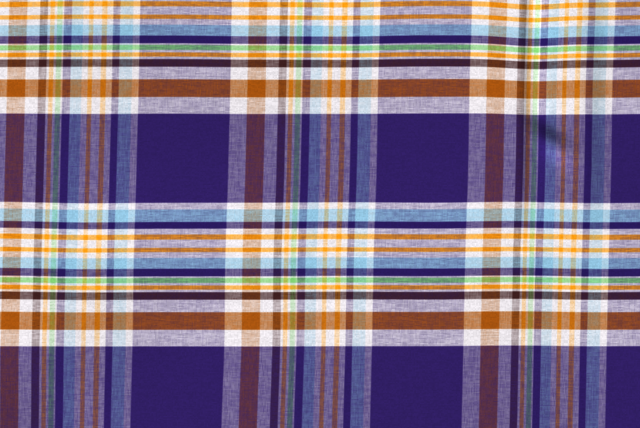
This texture is drawn by a WebGL 2 fragment shader. Its source:

```glsl
#version 300 es
precision highp float;

uniform vec2 u_resolution;
out vec4 outColor;

const int STRIPES = 20;
const float SETT = 278.0;      // thread count of one repeat
const float HALF_FIELD = 53.0; // half of the wide plain field
const vec2 REPEAT = vec2(0.5605, 0.543);
const vec2 FIRST_STRIPE = vec2(0.533, 0.191);

const int PURPLE = 0, WHITE = 1, RUST = 2, COCOA = 3;
const int ORANGE = 4, GREEN = 5, NAVY = 6, BLUE = 7;

const vec3 YARN[8] = vec3[8](
    vec3(0.19, 0.12, 0.39), vec3(0.93, 0.91, 0.93),
    vec3(0.66, 0.33, 0.06), vec3(0.24, 0.12, 0.12),
    vec3(1.00, 0.62, 0.07), vec3(0.50, 0.82, 0.45),
    vec3(0.15, 0.09, 0.35), vec3(0.57, 0.77, 0.88));

// Yarn of each stripe and its width in threads
const int ORDER[STRIPES] = int[STRIPES](
    WHITE, RUST, WHITE, COCOA, WHITE, ORANGE, WHITE, GREEN, WHITE, NAVY,
    BLUE, WHITE, ORANGE, WHITE, ORANGE, WHITE, NAVY, BLUE, WHITE, PURPLE);
const float WIDTH[STRIPES] = float[STRIPES](
    20.0, 21.0, 15.0, 9.0, 3.0, 5.0, 3.0, 6.0, 2.0, 9.0,
    13.0, 7.0, 5.0, 10.0, 6.0, 7.0, 8.0, 15.0, 8.0, 53.0);

float hash(vec2 p) {
    vec3 q = fract(vec3(p.xyx) * 0.1031);
    q += dot(q, q.yzx + 33.33);
    return fract((q.x + q.y) * q.z);
}

float noise(vec2 p) {
    vec2 i = floor(p), f = fract(p);
    f = f * f * (3.0 - 2.0 * f);
    return mix(mix(hash(i), hash(i + vec2(1.0, 0.0)), f.x),
               mix(hash(i + vec2(0.0, 1.0)), hash(i + 1.0), f.x), f.y);
}

float bump(float x, float centre, float width) {
    float d = (x - centre) / width;
    return exp(-d * d);
}

// Stripe colour along one axis, where phase counts whole repeats
vec3 stripes(float phase, float blur) {
    float t = fract(phase + HALF_FIELD / SETT) * SETT;
    float edge = HALF_FIELD;
    vec3 colour = YARN[PURPLE];
    for (int i = 0; i < STRIPES; i++) {
        colour = mix(colour, YARN[ORDER[i]], smoothstep(edge - blur, edge + blur, t));
        edge += WIDTH[i];
    }
    return colour;
}

// Slant, slack and the gathered fold on the right
vec2 drape(vec2 p) {
    vec2 q = p;
    q.x -= 0.023 * (p.y - 0.63);
    q.x += 0.012 * smoothstep(1.16, 1.36, p.x);
    q.x += 0.003 * (noise(p * vec2(2.0, 5.0)) - 0.5);
    q.y += 0.008 * bump(p.x, 1.24, 0.08) * smoothstep(0.5, 1.0, p.y);
    q.y += 0.004 * (noise(p * vec2(5.0, 2.0) + 7.0) - 0.5);
    return q;
}

// Light and shadow of the creases
float creases(vec2 p) {
    float upper = smoothstep(0.4, 0.65, p.y);
    float shade = 1.0 + 0.06 * (noise(p * 4.0) - 0.5);
    shade -= 0.22 * upper * bump(p.x, 1.228, 0.012);
    shade += 0.10 * upper * bump(p.x, 1.262, 0.020);
    shade -= 0.12 * upper * bump(p.x, 1.39, 0.025);
    float dent = p.y - 0.69 + 0.5 * (p.x - 1.28);
    shade -= 0.40 * bump(p.x, 1.28, 0.045) * bump(dent, 0.0, 0.022);
    shade += 0.25 * bump(p.x, 1.30, 0.04) * bump(dent, -0.045, 0.025);
    return shade;
}

void main() {
    vec2 p = gl_FragCoord.xy / u_resolution.y;
    vec2 cloth = drape(p);
    vec2 phase = (cloth - FIRST_STRIPE) / REPEAT;
    float blur = 0.75 / u_resolution.y * SETT / REPEAT.y + 0.3;

    vec3 warp = stripes(phase.x, blur);
    vec3 weft = stripes(phase.y, blur);

    // Uneven yarn shows more or less of the threads beneath
    float acrossSlub = noise(cloth * vec2(70.0, 330.0)) - 0.5;
    float alongSlub = noise(cloth * vec2(330.0, 70.0) + 19.0) - 0.5;
    float cover = 0.68 + 0.13 * acrossSlub + 0.11 * alongSlub;
    vec3 colour = mix(warp, weft, cover);

    // Fine grain and soft lighting
    float grain = noise(cloth * 300.0) - 0.5;
    colour *= 1.0 + 0.09 * grain + 0.05 * acrossSlub;
    colour *= creases(p);
    outColor = vec4(clamp(colour, 0.0, 1.0), 1.0);
}
```
